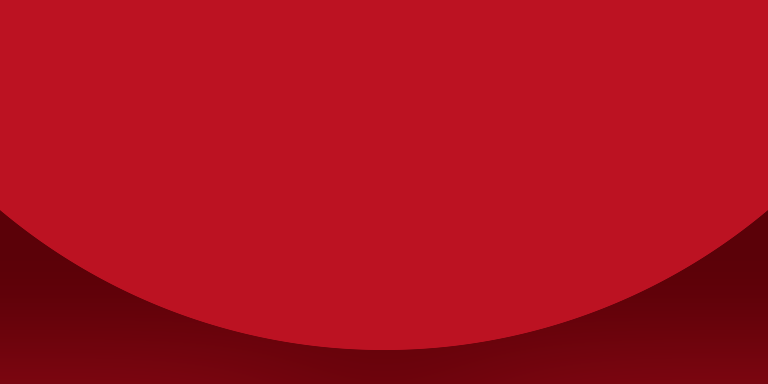
Reproduce this background procedurally as a WebGL 2 fragment shader.

```glsl
#version 300 es
precision highp float;
// A flat red disc hangs from above over a deep maroon backdrop.
// The disc is a circle distance function; the backdrop is a vertical
// gradient that brightens toward the floor, with a soft shadow mid-floor.

uniform vec2 u_resolution;
out vec4 fragColor;

const vec3 DISC_RED = vec3(0.737, 0.069, 0.135);
const vec3 DEEP_MAROON = vec3(0.358, 0.002, 0.030);
const vec3 FLOOR_MAROON = vec3(0.490, 0.024, 0.064);

const vec2 DISC_CENTER = vec2(0.0, 1.642);
const float DISC_RADIUS = 1.5536;

float circleDistance(vec2 p, vec2 center, float radius) {
    return length(p - center) - radius;
}

// Coverage of a shape from its signed distance, softened over one pixel.
float coverage(float dist, float pixel) {
    return 1.0 - smoothstep(-0.5 * pixel, 0.5 * pixel, dist);
}

// Elliptical falloff: 1 at the center, fading smoothly outward.
float softGlow(vec2 p, vec2 center, vec2 spread) {
    vec2 q = (p - center) / spread;
    return exp(-dot(q, q));
}

vec3 backdrop(vec2 p) {
    float rise = 1.0 - smoothstep(-0.12, 0.34, p.y);
    float shade = 0.42 * softGlow(p, vec2(0.0, 0.04), vec2(0.38, 0.30));
    return mix(DEEP_MAROON, FLOOR_MAROON, 1.12 * rise * (1.0 - shade));
}

void main() {
    // Canvas height is one unit; x is zero on the vertical midline.
    float pixel = 1.0 / u_resolution.y;
    vec2 p = vec2(gl_FragCoord.x - 0.5 * u_resolution.x, gl_FragCoord.y) * pixel;

    float disc = coverage(circleDistance(p, DISC_CENTER, DISC_RADIUS), pixel);
    fragColor = vec4(mix(backdrop(p), DISC_RED, disc), 1.0);
}
```
